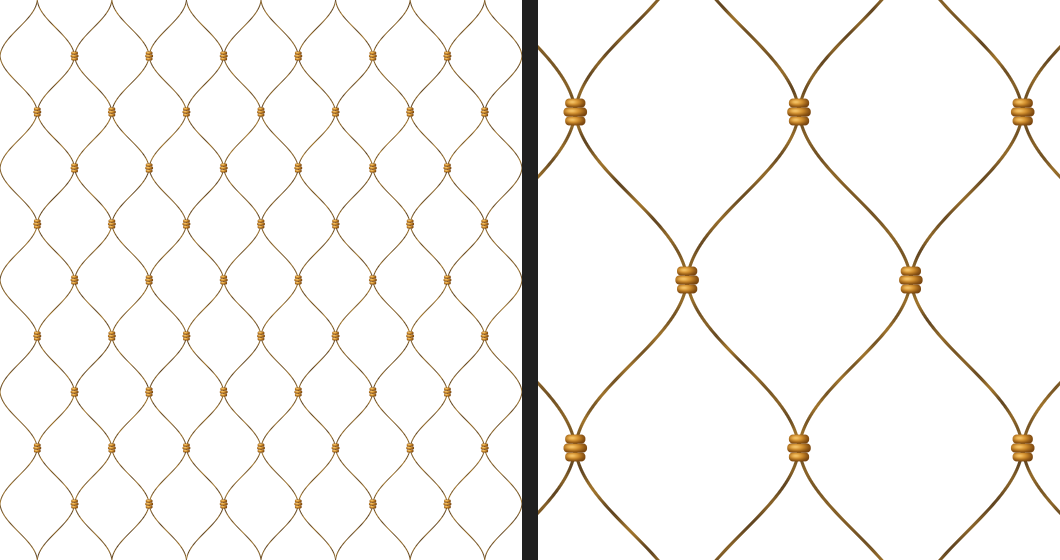
Left: the whole. Right: its middle third, enlarged.
This pattern is drawn by a WebGL 2 fragment shader. Its source:

```glsl
#version 300 es
precision highp float;

#define REPEATS vec2(7.0, 5.0)
#define WIRE_HALF_WIDTH 0.00092
#define WIRE_ROUNDNESS 0.86
#define RING_HALF_SIZE vec2(0.0070, 0.0027)
#define RING_PITCH 0.0053
#define WIRE_DARK vec3(0.38, 0.27, 0.13)
#define WIRE_GOLD vec3(0.62, 0.45, 0.17)
#define RING_DARK vec3(0.47, 0.27, 0.06)
#define RING_GOLD vec3(0.82, 0.55, 0.16)
#define RING_SHINE vec3(1.00, 0.83, 0.48)
#define GROUND vec3(1.0)

uniform vec2 u_resolution;
out vec4 fragColor;

const float PI = 3.14159265;

float coverage(float dist, float pixel) {
    return clamp(0.5 - dist / pixel, 0.0, 1.0);
}

// Distance to the mirrored pair of S-curved wires that bound each ogee.
float wireDistance(vec2 p, vec2 cell) {
    float t = abs(fract(p.y) - 0.5) * 2.0;
    float bend = mix(t, 0.5 - 0.5 * cos(PI * t), WIRE_ROUNDNESS);
    float steep = mix(1.0, 0.5 * PI * sin(PI * t), WIRE_ROUNDNESS);
    float across = abs(abs(fract(p.x + 0.5) - 0.5) - 0.5 * bend) * cell.x;
    float slope = steep * cell.x / cell.y;
    return across / sqrt(1.0 + slope * slope);
}

// Twisted metal: layered sines alternate brown and gold along the wire.
vec3 wireColor(vec2 p) {
    float twist = 0.6 * sin(p.y * 64.0 + 3.0 * sin(p.x * 5.0))
                + 0.4 * sin(p.y * 27.0 - p.x * 19.0);
    return mix(WIRE_DARK, WIRE_GOLD, 0.5 + 0.5 * twist);
}

float roundedBox(vec2 p, vec2 halfSize, float radius) {
    vec2 q = abs(p) - halfSize + radius;
    return length(max(q, 0.0)) + min(max(q.x, q.y), 0.0) - radius;
}

// Three stacked gold rings, the middle one widest.
vec3 paintKnot(vec3 color, vec2 p, float pixel) {
    for (int i = -1; i <= 1; i++) {
        vec2 q = p - vec2(0.0, float(i) * RING_PITCH);
        vec2 size = RING_HALF_SIZE * vec2(i == 0 ? 1.0 : 0.86, 1.0);
        float dist = roundedBox(q, size, size.y * 0.9);
        vec2 n = q / size;
        float body = 1.0 - smoothstep(0.25, 1.1, length(n * vec2(0.8, 0.75) + vec2(0.15, -0.2)));
        float shine = exp(-5.0 * dot(n - vec2(-0.3, 0.25), n - vec2(-0.3, 0.25)));
        vec3 metal = mix(RING_DARK, RING_GOLD, body);
        metal = mix(metal, RING_SHINE, 0.75 * shine);
        color = mix(color, metal, coverage(dist, pixel));
    }
    return color;
}

void main() {
    vec2 cell = vec2(u_resolution.x / u_resolution.y, 1.0) / REPEATS;
    vec2 p = gl_FragCoord.xy / u_resolution * REPEATS;
    float pixel = 1.0 / u_resolution.y;

    float wire = coverage(wireDistance(p, cell) - WIRE_HALF_WIDTH, pixel);
    vec3 color = mix(GROUND, wireColor(p), wire);

    // Knots sit on two interleaved lattices, leaving the outer border bare.
    for (int i = 0; i < 2; i++) {
        vec2 offset = i == 0 ? vec2(0.5, 0.0) : vec2(0.0, 0.5);
        vec2 center = floor(p - offset + 0.5) + offset;
        bool inside = all(greaterThan(center, vec2(0.1)))
                   && all(lessThan(center, REPEATS - 0.1));
        if (inside) color = paintKnot(color, (p - center) * cell, pixel);
    }
    fragColor = vec4(color, 1.0);
}
```
